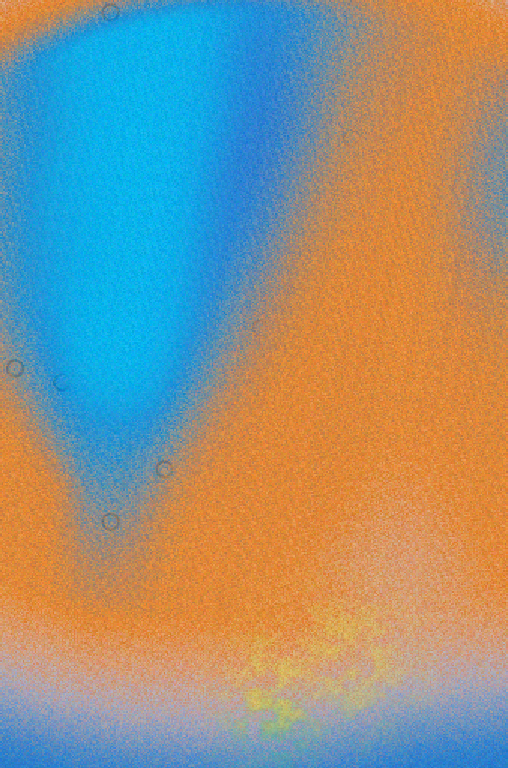
This background is drawn by a WebGL 1 fragment shader. Its source:

```glsl
precision highp float;
// Grainy heat-map gradient: a cool wedge hangs from the top left among warm tones.
// One scalar "heat" field is summed from soft shapes, jittered by grain and
// sent through a colour ramp; mottled flecks and faint rings lie on top.
uniform vec2 u_resolution;

const vec2 GRAIN_CELLS = vec2(338.0, 512.0);

float hash(vec2 p) {
  return fract(sin(dot(p, vec2(12.9898, 78.233))) * 43758.5453);
}

float valueNoise(vec2 p) {
  vec2 i = floor(p);
  vec2 f = fract(p);
  f = f * f * (3.0 - 2.0 * f);
  float low = mix(hash(i), hash(i + vec2(1.0, 0.0)), f.x);
  float high = mix(hash(i + vec2(0.0, 1.0)), hash(i + vec2(1.0)), f.x);
  return mix(low, high, f.y);
}

// Gaussian spot with separate radii
float glow(vec2 p, vec2 centre, vec2 radius) {
  vec2 d = (p - centre) / radius;
  return exp(-dot(d, d));
}

float ramp(float a, float b, float x) {
  return clamp((x - a) / (b - a), 0.0, 1.0);
}

// Cyan, blue, grey, brown, orange (1.0), pink, lilac and blue again (2.0)
vec3 heatColour(float heat) {
  vec3 c = mix(vec3(0.03, 0.71, 0.93), vec3(0.13, 0.58, 0.84), ramp(0.0, 0.2, heat));
  c = mix(c, vec3(0.48, 0.56, 0.61), ramp(0.2, 0.47, heat));
  c = mix(c, vec3(0.73, 0.53, 0.37), ramp(0.47, 0.72, heat));
  c = mix(c, vec3(0.89, 0.53, 0.20), ramp(0.72, 1.0, heat));
  c = mix(c, vec3(0.84, 0.61, 0.46), ramp(1.05, 1.4, heat));
  c = mix(c, vec3(0.69, 0.65, 0.70), ramp(1.4, 1.68, heat));
  return mix(c, vec3(0.15, 0.49, 0.80), ramp(1.68, 2.15, heat));
}

// Strength of the wedge, which narrows and fades downwards
float coolWedge(vec2 p) {
  float axis = mix(0.20, 0.29, smoothstep(0.25, 0.85, p.y));
  float rightWidth = max(0.33 + 0.42 * (p.y - 0.87), 0.10);
  float leftWidth = max(0.32 * smoothstep(0.20, 0.75, p.y), 0.07);
  float side = p.x - axis;
  float d = abs(side) / mix(leftWidth, rightWidth, smoothstep(-0.03, 0.03, side));
  return exp(-0.6 * pow(d, 2.7)) * smoothstep(0.10, 0.57, p.y);
}

float heatField(vec2 p) {
  float q = 2.0 * p.x - 1.0;
  float cool = coolWedge(p);
  cool = max(cool, 0.52 * glow(p, vec2(1.01, 0.76), vec2(0.14, 0.17)));

  // Warm arch across the top corners
  float arch = p.y - 1.02 + 0.09 * q * q;
  cool *= 1.0 - smoothstep(-0.045, 0.045, arch);
  float corner = 0.4 * smoothstep(0.01, 0.09, arch);

  // Pale plume on the right and cold floor curving up at both sides
  float plumeWidth = 0.10 + 0.45 * max(0.43 - p.y, 0.0);
  float plume = 0.36 * exp(-pow(abs(p.x - 0.79) / plumeWidth, 2.0));
  plume *= 1.0 - smoothstep(0.24, 0.46, p.y);
  float bottom = max(0.20 - p.y + 0.05 * q * q, 0.0) / 0.20;
  return 1.0 - cool + corner + length(vec2(plume, bottom));
}

// Thin circles scattered over a grid, one for some of the cells
float rings(vec2 p) {
  vec2 cell = floor(p);
  vec2 centre = 0.3 + 0.4 * vec2(hash(cell + 3.1), hash(cell + 7.7));
  float d = abs(length(fract(p) - centre) - 0.17);
  return (1.0 - smoothstep(0.01, 0.05, d)) * step(0.72, hash(cell + 1.3));
}

void main() {
  vec2 uv = gl_FragCoord.xy / u_resolution;
  vec2 p = vec2(uv.x, uv.y * u_resolution.y / u_resolution.x);

  // Grain shifts the heat, so transitions break into speckles
  vec2 grainCell = floor(uv * GRAIN_CELLS);
  float grain = hash(grainCell) + hash(grainCell + 41.7) - 1.0;
  float cloud = valueNoise(p * 12.0) - 0.5;
  float heat = heatField(uv);
  float jitter = 0.08 + 0.10 * smoothstep(0.1, 0.5, heat);
  vec3 colour = heatColour(max(heat + jitter * grain + 0.035 * cloud, 0.0));

  // Deeper blue along the right flank of the wedge
  float flankX = mix(0.36, 0.51, ramp(0.45, 0.85, uv.y));
  float flank = glow(uv, vec2(flankX, 0.82), vec2(0.09, 0.20));
  colour = mix(colour, vec3(0.20, 0.44, 0.82), 0.55 * flank);

  // Yellow flecks turning green towards the floor
  float patches = glow(uv, vec2(0.54, 0.09), vec2(0.09, 0.085));
  patches = max(patches, 0.75 * glow(uv, vec2(0.68, 0.14), vec2(0.13, 0.09)));
  float mottle = valueNoise(p * vec2(32.0, 48.0)) * 0.65 + valueNoise(p * 85.0) * 0.35;
  float fleck = patches * smoothstep(0.25, 0.75, mottle + 0.2 * grain);
  float green = smoothstep(0.13, 0.03, uv.y + 0.10 * (mottle - 0.5));
  vec3 fleckColour = mix(vec3(0.84, 0.76, 0.32), vec3(0.32, 0.70, 0.56), green);
  colour = mix(colour, fleckColour, 0.85 * fleck);

  // Faint rings in the cool and grey zones
  float ringZone = smoothstep(0.1, 0.3, heat) * (1.0 - smoothstep(0.5, 0.8, heat));
  colour -= 0.09 * ringZone * rings(p * 11.0);

  vec3 speckle = vec3(hash(grainCell + 5.3), hash(grainCell + 17.9), hash(grainCell + 29.1));
  colour += 0.09 * (speckle - 0.5) + 0.04 * grain;
  gl_FragColor = vec4(clamp(colour, 0.0, 1.0), 1.0);
}
```
